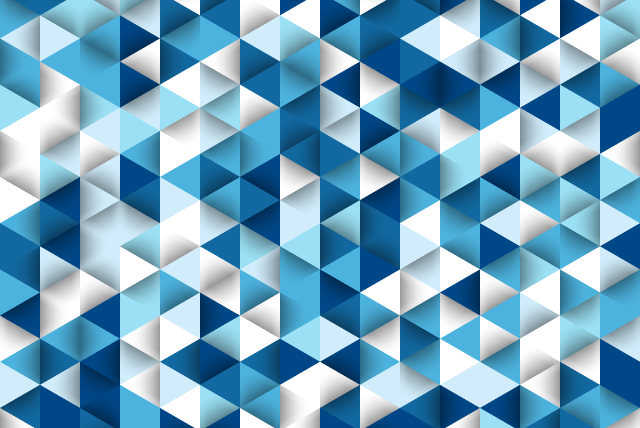
Reproduce this pattern procedurally as a WebGL 1 fragment shader.

```glsl
precision highp float;
// Mosaic of blue and white triangles, many with a soft shadow along one edge.

uniform vec2 u_resolution;

#define COLUMNS 16.0        // triangle columns across the canvas
#define SIDE 1.1547         // triangle side in column widths
#define BASE_OFFSET 0.502   // height of the lowest vertex on even columns
#define FLAT_SHARE 0.30     // share of triangles without a shadow
#define SHADOW_DEPTH 0.40   // darkening at the shadowed edge
#define SHADOW_REACH 0.72   // shadow length relative to triangle height
#define SHADOW_CURVE 1.7    // how quickly the shadow fades
#define SEED 7.3
#define SAMPLES 3           // antialiasing samples per axis

float hash(vec2 cell, float salt) {
  vec3 q = fract(vec3(cell.xyx + salt + SEED) * vec3(0.1031, 0.1030, 0.0973));
  q += dot(q, q.yzx + 33.33);
  return fract((q.x + q.y) * q.z);
}

vec3 palette(float pick) {
  if (pick < 0.24) return vec3(1.0);
  if (pick < 0.41) return vec3(0.82, 0.93, 0.985);
  if (pick < 0.53) return vec3(0.61, 0.88, 0.96);
  if (pick < 0.71) return vec3(0.30, 0.70, 0.87);
  if (pick < 0.87) return vec3(0.07, 0.41, 0.63);
  return vec3(0.0, 0.28, 0.53);
}

// Darkening from one edge; bary holds the distances to the three edges.
float edgeShadow(vec3 bary, float pick) {
  if (pick < FLAT_SHARE) return 0.0;
  float choice = (pick - FLAT_SHARE) / (1.0 - FLAT_SHARE);
  vec3 d = choice < 0.28 ? bary : (choice < 0.68 ? bary.yzx : bary.zxy);
  float fade = pow(max(1.0 - d.x / SHADOW_REACH, 0.0), SHADOW_CURVE);
  float taper = 0.65 + 0.35 * smoothstep(0.0, 0.25, min(d.y, d.z));
  return SHADOW_DEPTH * fade * taper;
}

vec3 mosaic(vec2 p) {
  // Three families of grid lines: vertical, rising and falling.
  float v = (p.y - BASE_OFFSET) / SIDE;
  vec3 grid = vec3(p.x, v - 0.5 * p.x, v + 0.5 * p.x);
  vec3 cell = floor(grid);
  vec3 f = grid - cell;

  // Right-pointing triangles have their upright edge on the left.
  bool pointsRight = f.x + f.y < 1.0;
  vec3 bary = pointsRight ? vec3(f.xy, 1.0 - f.z) : vec3(1.0 - f.xy, f.z);

  vec2 id = vec2(cell.x, cell.y + cell.z);
  vec3 color = palette(hash(id, 11.0));
  return color * (1.0 - edgeShadow(bary, hash(id, 47.0)));
}

void main() {
  vec3 sum = vec3(0.0);
  for (int j = 0; j < SAMPLES; j++) {
    for (int i = 0; i < SAMPLES; i++) {
      vec2 jitter = (vec2(float(i), float(j)) + 0.5) / float(SAMPLES) - 0.5;
      sum += mosaic((gl_FragCoord.xy + jitter) / u_resolution.x * COLUMNS);
    }
  }
  gl_FragColor = vec4(sum / float(SAMPLES * SAMPLES), 1.0);
}
```
